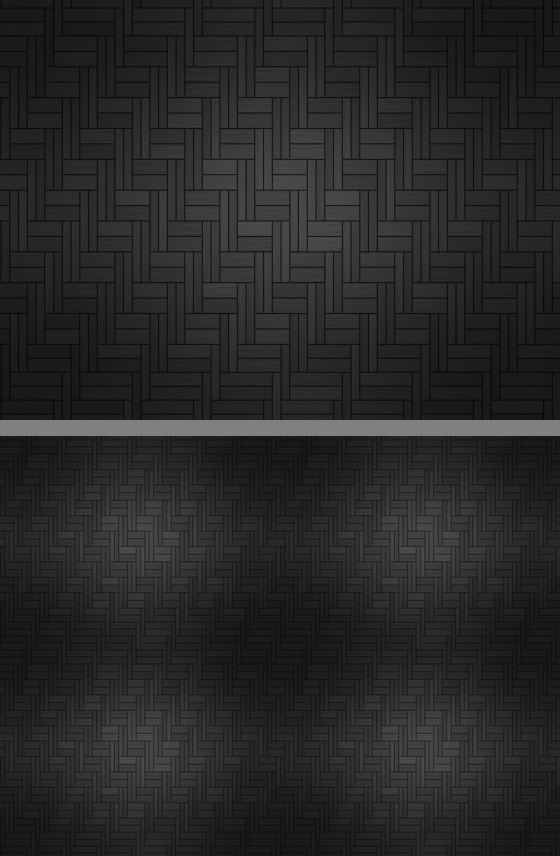
Top, the tile; bottom, the same tile 2 across and 2 down.
Reproduce this pattern procedurally as a WebGL 1 fragment shader.

```glsl
precision highp float;

// Dark parquet: pairs of short horizontal planks woven between upright planks that
// span two rows. Rows slide by a quarter column; four dim border rows use single
// uprights so the slide closes on whole columns. Grain is layered sines.

uniform vec2 u_resolution;

const float TAU = 6.2831853;

// Layout: eight columns, ten main rows plus four border rows that close the tile
const float COLUMNS = 8.0;
const float MAIN_ROWS = 10.0;
const float BORDER_ROWS = 4.0;
const float ROWS = MAIN_ROWS + BORDER_ROWS;
const float MAIN_SHARE = 0.7344;       // part of the height filled by main rows
const float MAIN_TOP = 0.0855;         // distance of the first main row from the top
const float COLUMN_START = 0.36;
const float UPRIGHT = 0.125;           // width of one upright plank, in columns
const float SLIDES = 3.0;              // columns gained after all rows

// Look: lengths are fractions of the canvas width
const float GAP_HALF = 0.0009;
const float BEVEL = 0.0026;
const float BEVEL_SHADE = 0.10;
const float GRAIN_AMOUNT = 0.060;
const float TONE_SPREAD = 0.18;
const float GLOW_POWER = 1.6;
const vec3 WOOD_DIM = vec3(0.098);
const vec3 WOOD_LIT = vec3(0.270);
const float GAP_LEVEL = 0.36;

float hash(vec2 cell) {
  return fract(sin(dot(cell, vec2(12.99, 78.23))) * 4375.85);
}

// Height at which a row begins, measured down from the first main row
float rowEdge(float row) {
  float turn = floor(row / ROWS);
  float r = row - turn * ROWS;
  return turn + min(r, MAIN_ROWS) * MAIN_SHARE / MAIN_ROWS
       + max(r - MAIN_ROWS, 0.0) * (1.0 - MAIN_SHARE) / BORDER_ROWS;
}

// Width of all uprights started before a row, in columns
float slideBefore(float row) {
  float turn = floor(row / ROWS);
  float r = row - turn * ROWS;
  return turn * SLIDES + UPRIGHT * (r + min(r, MAIN_ROWS));
}

// Streaks that run along x, bent slightly and broken up along their length
float woodGrain(vec2 p, float seed) {
  float bend = 0.0008 * sin(p.x * 75.0 + seed * 31.0)
             + 0.0003 * sin(p.x * 210.0 + seed * 57.0);
  float sum = 0.0;
  float frequency = 520.0;
  float weight = 0.6;
  for (int i = 0; i < 4; i++) {
    float phase = TAU * fract(seed * 17.3 + float(i) * 0.37);
    float breakup = 0.6 + 0.4 * sin(p.x * frequency * 0.19 + phase * 3.0);
    sum += weight * breakup * sin((p.y + bend) * frequency + phase);
    frequency *= 1.63;
    weight *= 0.9;
  }
  return sum;
}

void main() {
  vec2 uv = gl_FragCoord.xy / u_resolution;
  float pixel = 1.0 / u_resolution.x;
  float aspect = u_resolution.y / u_resolution.x;

  // Row from the top, then the position inside its sliding column
  float down = fract(1.0 - uv.y - MAIN_TOP);
  float row = down < MAIN_SHARE
    ? floor(down / MAIN_SHARE * MAIN_ROWS)
    : MAIN_ROWS + floor((down - MAIN_SHARE) / (1.0 - MAIN_SHARE) * BORDER_ROWS);
  row = min(row, ROWS - 1.0);
  float across = uv.x * COLUMNS + slideBefore(row - 1.0) + COLUMN_START;
  float column = floor(across);
  float u = across - column;
  float started = slideBefore(row + 1.0) - slideBefore(row);
  float inherited = slideBefore(row) - slideBefore(row - 1.0);
  float flatWidth = 1.0 - started - inherited;

  // Plank under this point: centred coordinates with x along the plank
  vec2 along;
  vec2 halfSize;
  float plank;
  if (u < flatWidth) {
    float top = rowEdge(row);
    float height = rowEdge(row + 1.0) - top;
    float v = (down - top) / height;
    plank = step(0.5, v);
    halfSize = vec2(flatWidth / COLUMNS, height * aspect * 0.5) * 0.5;
    along = vec2((u - flatWidth * 0.5) / COLUMNS,
                 (v - 0.25 - 0.5 * plank) * height * aspect);
  } else {
    // The last uprights in each column began one row above
    float left = flatWidth;
    if (u >= flatWidth + started) {
      left += started;
      row -= 1.0;
    }
    float side = (u - left) / UPRIGHT;
    plank = 2.0 + floor(side);
    float top = rowEdge(row);
    float bottom = rowEdge(row + 2.0);
    halfSize = vec2((bottom - top) * aspect, UPRIGHT / COLUMNS) * 0.5;
    along = vec2((down - 0.5 * (top + bottom)) * aspect,
                 (fract(side) - 0.5) * UPRIGHT / COLUMNS);
  }

  // Wrapped identity, so planks cut by an edge carry on at the opposite one
  float turn = floor(row / ROWS);
  vec2 id = vec2(mod(column - SLIDES * turn, COLUMNS) + plank * 11.0,
                 row - ROWS * turn);
  float seed = hash(id);
  float tone = 1.0 + TONE_SPREAD * (hash(id + 41.0) - 0.5);
  float contrast = GRAIN_AMOUNT * mix(0.5, 1.5, hash(id + 83.0));

  // Grain and softened plank borders
  vec2 inset = halfSize - abs(along);
  float border = min(inset.x, inset.y);
  float level = tone * (1.0 + contrast * woodGrain(along, seed));
  level *= 1.0 - BEVEL_SHADE * (1.0 - smoothstep(GAP_HALF, BEVEL, border));
  float solid = smoothstep(GAP_HALF - 0.6 * pixel, GAP_HALF + 0.6 * pixel, border);
  level *= mix(GAP_LEVEL, 1.0, solid);

  // Smooth periodic glow, brightest at the centre
  vec2 wave = cos(TAU * (uv - 0.5));
  float glow = pow(max(0.5 + 0.25 * (wave.x + wave.y), 0.0), GLOW_POWER);
  gl_FragColor = vec4(mix(WOOD_DIM, WOOD_LIT, glow) * level, 1.0);
}
```
